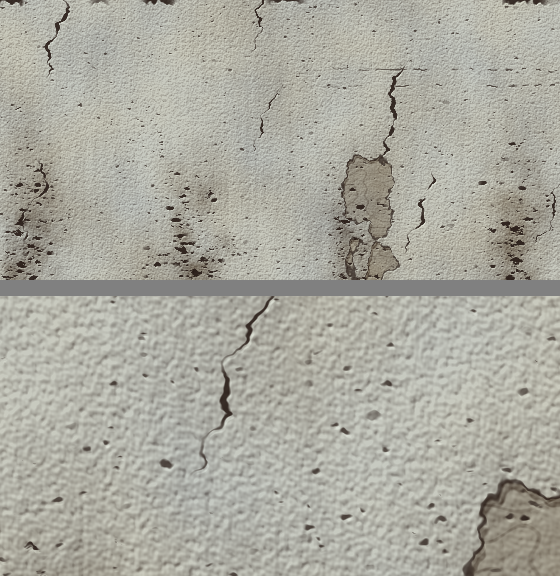
Top, the full canvas; bottom, a detail of the centre.
Write a WebGL 2 fragment shader that draws this texture.

```glsl
#version 300 es
precision highp float;
// Weathered plaster wall: gritty pale coat, worn columns of pits and flakes,
// jagged cracks and one peeled patch. All hollows form one cavity mask that
// is sampled twice, so that light from above catches their lower lips.
#define LIGHT_COAT vec3(.71, .71, .67)
#define DARK_HOLLOW vec3(.13, .08, .06)
#define GRAIN_SCALE 62.
#define GRAIN_DEPTH .2
#define EDGE .0016
#define COLUMN_FIRST .11
#define COLUMN_STEP .58
#define CRACK_COUNT 8
#define CRACK_WIDTH .0045
#define PATCH_CENTRE vec2(1.31, .33)
#define LIGHT_STEP vec2(-.002, .004)
uniform vec2 u_resolution;
out vec4 fragColor;

vec2 hash2(vec2 c) {
  vec3 q = fract(c.xyx * vec3(.1031, .1030, .0973));
  q += dot(q, q.yzx + 33.33);
  return fract((q.xx + q.yz) * q.zy);
}
float corner(vec2 cell, vec2 offset) {
  float angle = 6.2832 * hash2(cell).x;
  return dot(vec2(cos(angle), sin(angle)), offset);
}
// Gradient noise, about -0.7 to 0.7
float noise(vec2 p) {
  vec2 i = floor(p), f = fract(p), e = vec2(1, 0);
  vec2 u = f * f * f * (f * (f * 6. - 15.) + 10.);
  return mix(mix(corner(i, f), corner(i + e, f - e), u.x),
             mix(corner(i + e.yx, f - e.yx), corner(i + 1., f - 1.), u.x), u.y);
}
float fbm(vec2 p) {
  float sum = 0., amp = 1.;
  for (int i = 0; i < 4; i++, amp *= .5, p = p * 2.03 + 17.3) sum += amp * noise(p);
  return sum;
}
// Worn vertical bands, strongest near the bottom
float damage(vec2 p) {
  float worn = 0.;
  p.x += .05 * noise(p * 6. + 8.);
  for (int i = 0; i < 4; i++) {
    vec2 h = hash2(vec2(i, 7));
    float dx = (p.x - COLUMN_FIRST - COLUMN_STEP * float(i)) / mix(.08, .13, h.x);
    worn = max(worn, exp(-dx * dx) * (1. - smoothstep(0., mix(.6, .95, h.y), p.y)));
  }
  return clamp(worn * (1. + 1.3 * noise(p * vec2(9, 8))), 0., 1.);
}
// Scattered flat ellipses; density is the chance of one per cell
float pits(vec2 p, float scale, float density) {
  vec2 q = p * scale * vec2(.7, 1.3), cell = floor(q);
  float cover = 0., soft = EDGE * scale;
  for (int n = 0; n < 9; n++) {
    vec2 c = cell + vec2(n % 3, n / 3) - 1., h = hash2(c + scale), k = hash2(c + 91.7);
    float radius = mix(.14, .42, k.y * k.y);
    float d = length(q - c - .2 - .6 * vec2(h.y, k.x));
    cover = max(cover, smoothstep(0., .04, density - h.x)
                     * (1. - smoothstep(radius - soft, radius + soft, d)));
  }
  return cover;
}
// Tapered, jagged, mostly upright cracks, then broken level hairlines
float cracks(vec2 p) {
  float cover = 0.;
  for (int i = 0; i < CRACK_COUNT; i++) {
    float n = float(i), strength = mix(1., .35, mod(n, 2.));
    vec2 h = hash2(vec2(n, 31)), k = hash2(vec2(n, 57));
    vec2 c = vec2(COLUMN_FIRST + COLUMN_STEP * mod(n, 4.) + .26 * h.x, fract(.28 + .66 * n));
    float dy = p.y - c.y, t = abs(dy) / mix(.13, .24, h.y * strength);
    float path = c.x + .4 * (k.x - .3) * dy + .07 * noise(vec2(p.y * 8., n * 9.7 + .5))
      + .03 * noise(vec2(p.y * 27., n * 5.3 + .5)) + .008 * noise(vec2(p.y * 90., n + .5));
    float gap = noise(vec2(p.y * 21., n * 3.1 + .4));
    float width = CRACK_WIDTH * strength * max(0., 1. - t * t) * max(.1, .5 + 2.4 * gap);
    float line = 1. - smoothstep(width, width + EDGE * 1.6, abs(p.x - path) * .8);
    cover = max(cover, line * (1. - smoothstep(.8, 1., t)) * smoothstep(-.5, .1, gap));
  }
  for (int j = 0; j < 2; j++) {
    float y = .695 + .055 * float(j) + .012 * noise(vec2(p.x * 9., float(j) + .5));
    float dashes = smoothstep(-.05, .2, noise(vec2(p.x * 43., float(j) * 7. + .4)));
    float line = 1. - smoothstep(.0005, .004, abs(p.y - y));
    cover = max(cover, .8 * line * dashes * smoothstep(1., 1.5, p.x));
  }
  return cover;
}
// Signed distance to the peeled area: a ragged oval with a broken tail below
float patchDistance(vec2 p) {
  vec2 q = p - PATCH_CENTRE;
  float oval = length(q / vec2(.9, 1.2)) - .1 + .035 * noise(p * 11.);
  float tail = max(abs(q.x - .02) - .04, q.y) + .11 * noise(p * vec2(14, 9) + 4.);
  return min(oval, tail) + .02 * noise(p * 33.) + .008 * noise(p * 80.);
}
// All dark hollows: 0 is intact, 1 is deep
float cavity(vec2 p) {
  p += .005 * vec2(noise(p * 60.), noise(p * 60. + 9.)) + .0025 * noise(p * 130.);
  float worn = damage(p), clump = .6 + noise(p * 5. + 2.);
  float cover = max(.8 * pits(p, 88., clump * (.09 + .3 * worn)), pits(p, 37., .015 + .2 * worn));
  float flakes = smoothstep(0., .16, fbm(p * vec2(22, 50)) - .74 + .6 * worn);
  float rim = 1. - smoothstep(.001, .005 + .014 * max(0., noise(p * 14. + 3.)), abs(patchDistance(p)));
  float chipped = smoothstep(.985, .995, p.y + .025 * noise(p * 45.))
                * smoothstep(.05, .2, noise(vec2(p.x * 5., 3.4)));
  return max(max(max(cover, cracks(p)), flakes), max(.75 * rim, chipped));
}
// Crumbly surface height in three sizes
float grain(vec2 p) {
  p *= GRAIN_SCALE;
  return .7 * noise(p) + noise(p * 1.83 + 5.) + .8 * noise(p * 2.9 + 11.);
}
void main() {
  vec2 p = gl_FragCoord.xy / u_resolution.y;
  float hollow = cavity(p), lip = max(0., cavity(p + LIGHT_STEP) - hollow);
  float height = grain(p), grit = GRAIN_DEPTH * (height - grain(p + LIGHT_STEP));
  grit -= .3 * max(0., -height - .4);
  float mottle = fbm(p * 2.6 + 3.), streak = fbm(vec2(p.x * 65., p.y * 3.5));
  float edge = patchDistance(p), bare = 1. - smoothstep(-.003, .003, edge);
  float shade = bare * smoothstep(-.002, .004, patchDistance(p + 3. * LIGHT_STEP));
  float hairline = bare * (1. - smoothstep(.01, .06, abs(noise(p * vec2(13, 24)))));
  float stain = damage(p) * (1. + fbm(p * 13.));
  // Brightness along the ramp from hollow to coat
  float tone = 1. + .13 * mottle + .06 * streak + grit - .27 * stain;
  tone = mix(tone, .76 + .6 * grit + .1 * fbm(p * 16.), bare) - .3 * shade - .14 * hairline;
  tone = (min(tone, 1.13) + .18 * lip) * (1. - .86 * hollow);
  // Cream and blue-grey drift of the coat
  float warmth = .9 * fbm(p * 3.1 + 21.) + .6 * stain + .6 * bare;
  vec3 colour = mix(DARK_HOLLOW, LIGHT_COAT, tone);
  colour += vec3(.018, .002, -.026) * warmth * (1. - hollow);
  fragColor = vec4(clamp(colour, 0., 1.), 1);
}
```
